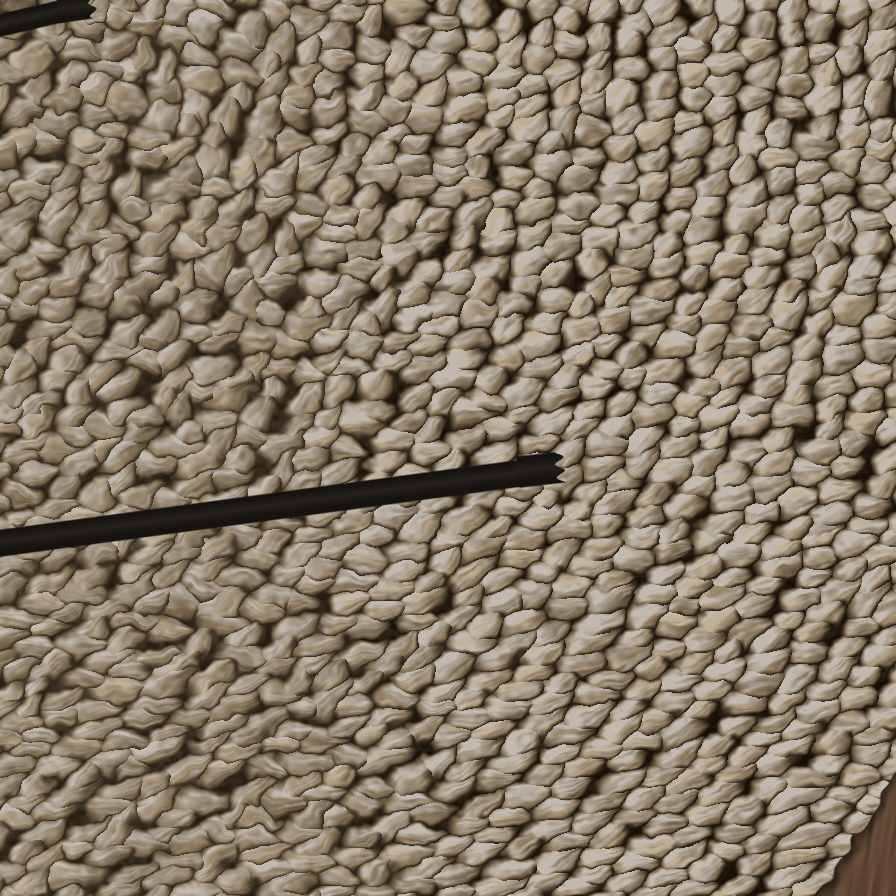
Reproduce this texture procedurally as a Shadertoy shader.

```glsl
const vec3 SHADOW = vec3(0.09, 0.06, 0.03);
const vec3 STRAW = vec3(0.48, 0.42, 0.33);
const vec3 PALE = vec3(0.76, 0.73, 0.69);
const vec3 TAN = vec3(0.58, 0.48, 0.32);
const vec3 METAL = vec3(0.105, 0.095, 0.08);
const vec3 WOOD = vec3(0.37, 0.27, 0.20);

float hash(vec2 p) {
    return fract(sin(dot(p, vec2(127.1, 311.7))) * 43758.5453);
}

vec2 hash2(vec2 p) {
    return vec2(hash(p), hash(p + 37.3));
}

float noise(vec2 p) {
    vec2 i = floor(p), f = fract(p);
    f = f * f * (3.0 - 2.0 * f);
    return mix(mix(hash(i), hash(i + vec2(1, 0)), f.x),
               mix(hash(i + vec2(0, 1)), hash(i + vec2(1, 1)), f.x), f.y);
}

vec2 rotate(vec2 p, float a) {
    float c = cos(a), s = sin(a);
    return vec2(c * p.x + s * p.y, c * p.y - s * p.x);
}

vec2 wobble(vec2 p, float scale) {
    return vec2(noise(p * scale), noise(p * scale + 50.0)) - 0.5;
}

// Gently curved rows: x runs across the rows, y along them
vec2 rowSpace(vec2 p) {
    vec2 q = rotate(p - vec2(0.9, 0.4), -0.38);
    q.x += 0.35 * q.y * q.y;
    return q;
}

// Overlapping yarn knots: x is tone, y is the amount of tan fibre
vec2 weave(vec2 p, vec2 cell, float loose) {
    vec2 q = rowSpace(p);
    q += 0.010 * wobble(p, 14.0) + mix(0.006, 0.011, loose) * wobble(p, 62.0);
    q += 0.0025 * wobble(p, 150.0);
    vec2 base = floor(q / cell);
    float best = -2.0, second = -2.0;
    vec2 local = vec2(0), id = vec2(0);
    for (int y = -1; y <= 1; y++)
    for (int x = -1; x <= 1; x++) {
        vec2 k = base + vec2(x, y);
        vec2 jitter = (hash2(k) - 0.5) * mix(0.4, 0.55, loose);
        vec2 d = q - (k + 0.5 + jitter) * cell;
        float tilt = 0.85 + (hash(k + 8.1) - 0.5) * mix(0.7, 1.6, loose);
        d = rotate(d, tilt) / (vec2(0.0245, 0.0145) * mix(0.82, 1.15, hash(k + 3.7)));
        d.y *= 1.0 + 0.35 * clamp(d.x, -1.0, 1.0);
        float h = 1.0 - dot(d, d);
        if (h > best) {
            second = best;
            best = h;
            local = d;
            id = k;
        } else {
            second = max(second, h);
        }
    }
    // Dark crescents gather below each knot, its top stays bright
    float under = smoothstep(0.15, -0.6, local.y - 0.3 * local.x);
    float crease = smoothstep(-0.05, 0.85, best - second);
    float body = smoothstep(-0.6, 0.6, best);
    body *= mix(1.0, mix(0.12, 1.0, crease), under);
    float fibre = noise(local * vec2(1.2, 3.0) + id * 17.0);
    float strand = noise(local * vec2(1.8, 5.5) + id * 23.0);
    float light = 0.83 + 0.24 * local.y - 0.12 * local.x;
    light += 0.34 * (fibre - 0.5) + 0.24 * (strand - 0.5) + 0.12 * (hash(id + 5.5) - 0.5);
    float tan = smoothstep(0.4, 0.8, noise(local * vec2(0.9, 2.6) + id * 9.0) - 0.2 * local.y);
    return vec2(body * light, tan);
}

vec3 yarnColor(vec2 knot) {
    float t = clamp(knot.x, 0.0, 1.0);
    vec3 c = mix(SHADOW, STRAW, min(t / 0.56, 1.0));
    c = mix(c, PALE, clamp((t - 0.56) / 0.40, 0.0, 1.0));
    return mix(c, TAN * (0.3 + t), 0.4 * knot.y);
}

vec3 woodColor(vec2 p) {
    float grain = noise(rotate(p, -0.15) * vec2(220.0, 14.0));
    return WOOD * (0.8 + 0.4 * grain);
}

// Flat-ended rod with a ragged far end: x is distance, y is position across
vec2 rod(vec2 p, vec2 a, vec2 b, float radius, float ragged) {
    vec2 axis = normalize(b - a);
    vec2 d = p - a;
    float along = dot(d, axis);
    float across = dot(d, vec2(-axis.y, axis.x));
    float end = distance(a, b) - ragged * (0.5 + 0.5 * sin(across * 420.0));
    return vec2(max(abs(across) - radius, max(-along, along - end)), across / radius);
}

void paintRod(inout vec3 c, vec2 r, float soft) {
    float sheen = smoothstep(0.7, 0.0, abs(r.y - 0.1));
    vec3 metal = METAL * (0.8 + 0.55 * sheen);
    c = mix(c, metal, smoothstep(soft, -soft, r.x));
}

void mainImage(out vec4 fragColor, in vec2 fragCoord) {
    vec2 p = fragCoord / iResolution.y;
    float soft = max(1.0 / iResolution.y, 0.0012);

    // Rug: loose and soft at the left, crisp rows at the right
    float loose = 1.0 - smoothstep(0.25, 0.68, p.x + 0.15 * (noise(p * 4.0) - 0.5));
    vec2 knot = weave(p, vec2(0.037, 0.0265), loose);
    knot.x = mix(knot.x, 0.53, 0.25 * loose);
    knot.x += 0.16 * (noise(p * 150.0) - 0.5);
    vec3 c = yarnColor(knot);

    // Wooden floor beyond the wavy edge
    float edge = dot(p - vec2(0.957, 0.068), vec2(0.834, -0.552));
    edge += 0.012 * (noise(p * 60.0) - 0.5);
    float shade = mix(0.5, 1.0, smoothstep(0.0, 0.014, edge));
    c = mix(c, woodColor(p) * shade, smoothstep(-soft, soft, edge));

    // Dark rods with their end collars
    paintRod(c, rod(p, vec2(-0.05, 0.387), vec2(0.59, 0.473), 0.0150, 0.0), soft);
    paintRod(c, rod(p, vec2(0.578, 0.473), vec2(0.630, 0.479), 0.0175, 0.010), soft);
    paintRod(c, rod(p, vec2(-0.05, 0.960), vec2(0.075, 0.989), 0.0125, 0.0), soft);
    paintRod(c, rod(p, vec2(0.065, 0.988), vec2(0.107, 0.994), 0.0140, 0.008), soft);

    fragColor = vec4(c, 1.0);
}
```
